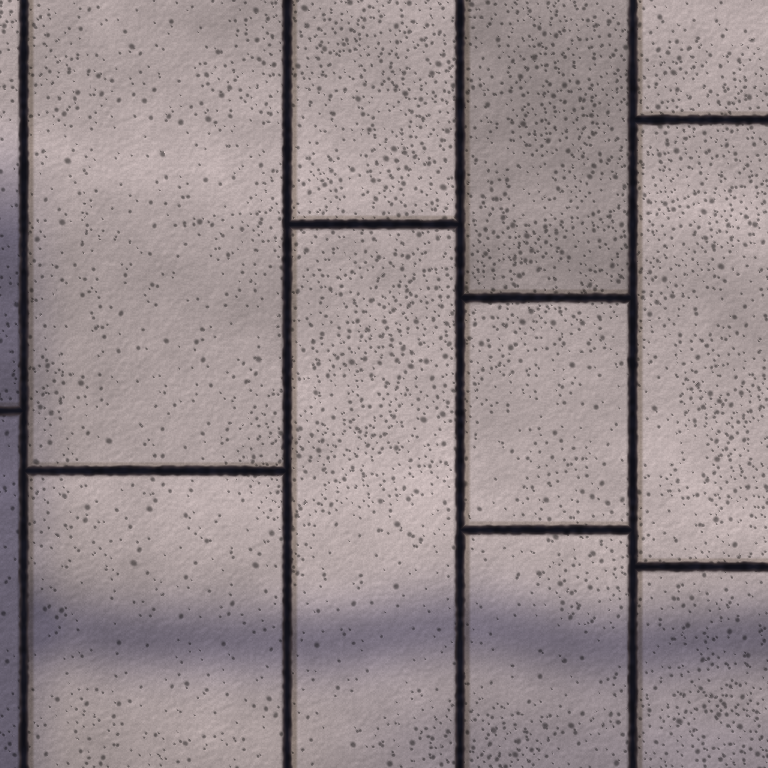
A WebGL 2 fragment shader for this texture:

```glsl
#version 300 es
precision highp float;

uniform vec2 u_resolution;
out vec4 fragColor;

float hash(vec2 p) {
  return fract(sin(dot(p, vec2(127.1, 311.7))) * 43758.5453);
}

float noise(vec2 p) {
  vec2 i = floor(p), f = fract(p);
  f = f * f * (3.0 - 2.0 * f);
  return mix(mix(hash(i), hash(i + vec2(1, 0)), f.x),
             mix(hash(i + vec2(0, 1)), hash(i + vec2(1, 1)), f.x), f.y);
}

float fbm(vec2 p) {
  float sum = 0.0, amp = 0.5;
  for (int i = 0; i < 4; i++) {
    sum += amp * noise(p);
    p = mat2(1.6, 1.2, -1.2, 1.6) * p + 7.3;
    amp *= 0.5;
  }
  return sum / 0.9375;
}

// Small slanted holes, scattered on three turned grids
float pits(vec2 p) {
  float depth = 0.0;
  float density = 0.1 + 0.45 * smoothstep(0.35, 0.7, fbm(p * 5.0 + 3.0));
  for (int i = 0; i < 3; i++) {
    float k = float(i), a = 0.5 + k * 0.9;
    vec2 q = mat2(cos(a), sin(a), -sin(a), cos(a)) * p * (58.0 + 22.0 * k) + 31.0 * k;
    vec2 cell = floor(q);
    vec2 center = 0.3 + 0.4 * vec2(hash(cell + 1.7), hash(cell + 5.3));
    vec2 d = fract(q) - center;
    d.x *= 0.8 + 0.6 * hash(cell + 2.9);
    float radius = 0.12 + 0.13 * hash(cell + 8.1);
    float present = step(hash(cell + 4.4), density);
    depth = max(depth, present * (1.0 - smoothstep(radius * 0.35, radius * 1.3, length(d))));
  }
  return depth;
}

float height(vec2 p) {
  vec2 slanted = vec2(p.x + 0.5 * p.y, p.y - 0.4 * p.x);
  return 0.55 * noise(slanted * vec2(120, 170)) + 0.35 * noise(p * 240.0) - 0.8 * pits(p);
}

void main() {
  vec2 p = gl_FragCoord.xy / u_resolution;
  float px = 1.0 / u_resolution.y;

  // Columns: left joint, lower joint, upper joint, tone of the top slab
  vec4 columns[5] = vec4[5](
    vec4(-0.200, 0.465, 2.000, 0.00), vec4(0.031, 0.387, 2.000, 0.00),
    vec4(0.374, 0.708, 2.000, 0.00), vec4(0.599, 0.310, 0.612, -0.09),
    vec4(0.824, 0.262, 0.844, 0.03));
  vec4 column = columns[0];
  float id = 0.0, right = columns[1].x;
  for (int i = 1; i < 5; i++) {
    if (p.x > columns[i].x) {
      column = columns[i];
      id = float(i);
      right = i < 4 ? columns[i + 1].x : 1.2;
    }
  }

  // Distances to the four sides of the slab
  float row = step(column.y, p.y) + step(column.z, p.y);
  float bottom = row < 0.5 ? -1.0 : (row < 1.5 ? column.y : column.z);
  float top = row < 0.5 ? column.y : (row < 1.5 ? column.z : 2.0);
  float toLeft = p.x - column.x, toRight = right - p.x;
  float toBottom = p.y - bottom, toTop = top - p.y;
  float rough = 0.0018 * (noise(p * 160.0) - 0.5) + 0.001 * (noise(p * 45.0) - 0.5);
  float edge = min(min(toLeft, toRight), min(toBottom, toTop)) + rough;

  // Broad tone and soft streaks
  float tone = 0.64 + 0.05 * (hash(vec2(id, row) + 2.0) - 0.5);
  tone += 0.16 * (fbm(p * vec2(3.0, 8.0) + 4.0) - 0.5) + 0.08 * (fbm(p * 22.0) - 0.5);
  tone += 0.05 * exp(-pow((p.y - 0.79 + 0.1 * (p.x - 0.2)) / 0.05, 2.0));
  tone += 0.05 * exp(-pow((p.y - 0.36) / 0.06, 2.0));
  if (column.z > 1.0 ? row > 0.5 && id > 2.5 : row > 1.5) tone += column.w;
  vec3 stone = tone * vec3(1.035, 0.955, 0.95);

  // Bluish shade: a wavy band, and the lower part of the first column
  float wave = p.y - 0.165 + 0.06 * (noise(p * vec2(5, 3)) - 0.5);
  float shade = 0.85 * exp(-pow(wave / 0.055, 2.0));
  shade += 0.4 * smoothstep(0.15, 0.02, p.y) * smoothstep(0.35, 0.6, p.x);
  if (id < 0.5) shade = 0.9 * smoothstep(0.9, 0.62, p.y);
  shade += 0.35 * smoothstep(0.1, 0.03, p.x) * smoothstep(0.85, 0.6, p.y);
  stone *= mix(vec3(1), vec3(0.61, 0.62, 0.72), min(shade, 1.0));

  // Grain and pits lit from the upper left
  vec2 toLight = vec2(-0.6, 0.8) * 0.0013;
  float relief = height(p - toLight) - height(p + toLight);
  stone *= 1.0 + 0.17 * clamp(relief, -1.2, 1.2);
  stone *= 1.0 - 0.42 * pits(p + toLight * 0.5);
  stone *= 0.97 + 0.06 * hash(floor(p * 512.0));

  // Worn brownish bevels on the left and lower sides
  float bevel = max(smoothstep(0.015, 0.010, toLeft), 0.7 * smoothstep(0.013, 0.009, toBottom));
  stone *= mix(vec3(1), vec3(0.80, 0.78, 0.74), bevel);
  stone *= 1.0 - 0.18 * smoothstep(0.010, 0.006, min(toRight, toTop));

  // Dark joints with a blue-black core
  vec3 joint = mix(vec3(0.07, 0.07, 0.10), vec3(0.20, 0.17, 0.18), smoothstep(0.001, 0.006, edge));
  joint *= 0.8 + 0.5 * noise(p * 130.0);
  float cover = smoothstep(0.0055 - px, 0.0065 + px, edge);
  fragColor = vec4(mix(joint, stone, cover), 1.0);
}
```
